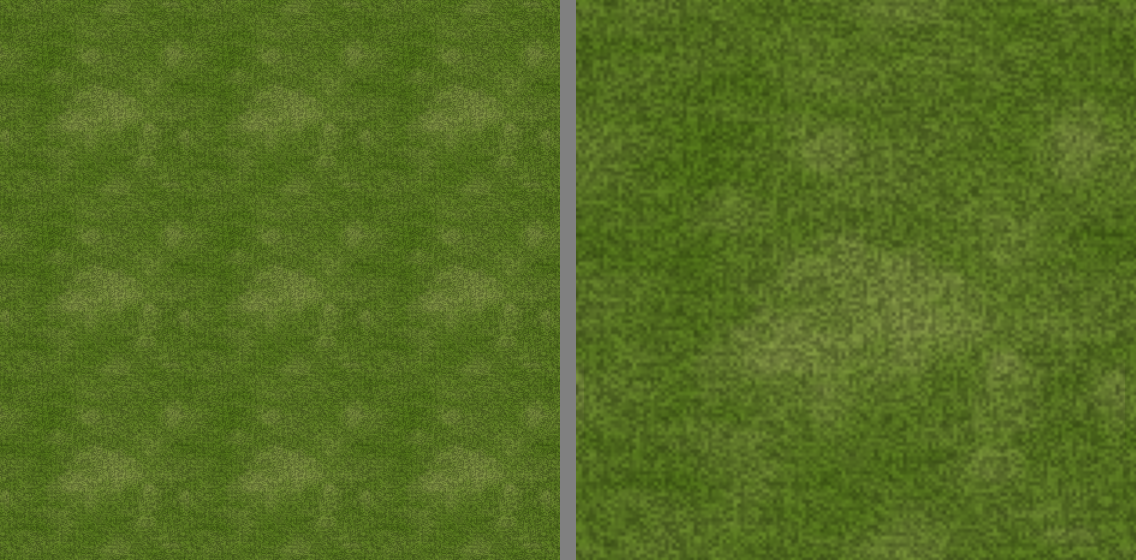
Left, the full canvas; right, a detail of the centre.
A Shadertoy shader for this texture:

```glsl
// Mown turf: a square tile of lush grass, repeated about three times each way.
// Periodic value noise gives mottling, mowing streaks and blade grain; dry
// patches are noise-edged ellipses, cut off at the tile border as a faint seam.

const float TILE_SIZE = 0.322;             // tile side as a share of the canvas
const vec2 TILE_ORIGIN = vec2(0.016);
const vec3 LUSH = vec3(0.282, 0.398, 0.088);
const vec3 STRAW = vec3(0.465, 0.515, 0.255);
const float BASE_DRYNESS = 0.28;
const float MOTTLE = 1.0;
const float PATCH_DRYNESS = 0.32;
const float PATCH_RAGGEDNESS = 2.2;
const float STREAK = 0.16;
const float GRAIN = 0.42;
const float GRAIN_CELLS = 150.0;           // blade clumps across one tile

// Dry patches within the tile: centre, radii
const int PATCH_COUNT = 10;
const vec4 PATCHES[PATCH_COUNT] = vec4[](
    vec4(0.58, 0.45, 0.27, 0.14), vec4(0.295, 0.36, 0.085, 0.065),
    vec4(0.79, 0.29, 0.065, 0.09), vec4(0.77, 0.17, 0.05, 0.04),
    vec4(0.99, 0.31, 0.05, 0.07), vec4(0.90, 0.75, 0.055, 0.07),
    vec4(0.45, 0.76, 0.07, 0.06), vec4(0.27, 0.64, 0.10, 0.05),
    vec4(0.28, 0.19, 0.09, 0.07), vec4(0.90, 0.03, 0.06, 0.025));

float hash(vec2 p) {
    return fract(sin(dot(p, vec2(127.1, 311.7))) * 43758.55);
}

// Value noise on the unit tile, wrapping after the given number of cells
float tileNoise(vec2 q, vec2 cells, float seed) {
    vec2 p = q * cells;
    vec2 i = floor(p);
    vec2 f = fract(p);
    f = f * f * (3.0 - 2.0 * f);
    vec2 a = mod(i, cells) + seed;
    vec2 b = mod(i + 1.0, cells) + seed;
    return mix(mix(hash(a), hash(vec2(b.x, a.y)), f.x),
               mix(hash(vec2(a.x, b.y)), hash(b), f.x), f.y);
}

float fbm(vec2 q, vec2 cells, float seed) {
    float sum = 0.0, weight = 0.5, total = 0.0;
    for (int k = 0; k < 5; k++) {
        sum += weight * tileNoise(q, cells, seed);
        total += weight;
        weight *= 0.6;
        cells *= 2.0;
        seed += 17.0;
    }
    return sum / total;
}

// Summed cover of the ragged dry patches
float patchCover(vec2 q) {
    float ragged = (fbm(q, vec2(9.0, 10.0), 41.0) - 0.5) * PATCH_RAGGEDNESS;
    float cover = 0.0;
    for (int k = 0; k < PATCH_COUNT; k++) {
        float d = length((q - PATCHES[k].xy) / PATCHES[k].zw) + ragged;
        cover += 1.0 - smoothstep(0.45, 1.35, d);
    }
    return min(cover, 1.5);
}

void mainImage(out vec4 fragColor, in vec2 fragCoord) {
    vec2 uv = fragCoord / iResolution.xy;
    vec2 q = fract((uv - TILE_ORIGIN) / TILE_SIZE);

    // Dryness: mottling, patches, and a lusher band above the large patch
    float dryness = BASE_DRYNESS + (fbm(q, vec2(5.0, 7.0), 3.0) - 0.5) * MOTTLE;
    dryness += PATCH_DRYNESS * patchCover(q);
    float band = (q.y - 0.65) / 0.09;
    dryness -= 0.10 * exp(-band * band);
    dryness += (tileNoise(q, vec2(9.0, 56.0), 71.0) - 0.5) * STREAK;
    vec3 color = mix(LUSH, STRAW, clamp(dryness, 0.0, 1.0));

    // Blade grain, faded out where a clump is smaller than a pixel
    float fine = tileNoise(q, vec2(GRAIN_CELLS), 113.0) - 0.5;
    float coarse = tileNoise(q, vec2(72.0, 84.0), 197.0) - 0.5;
    float cellPixels = TILE_SIZE * iResolution.y / GRAIN_CELLS;
    float blades = fine * smoothstep(0.3, 1.0, cellPixels) + 0.4 * coarse;
    color *= 1.0 + GRAIN * blades;

    fragColor = vec4(color, 1.0);
}
```
